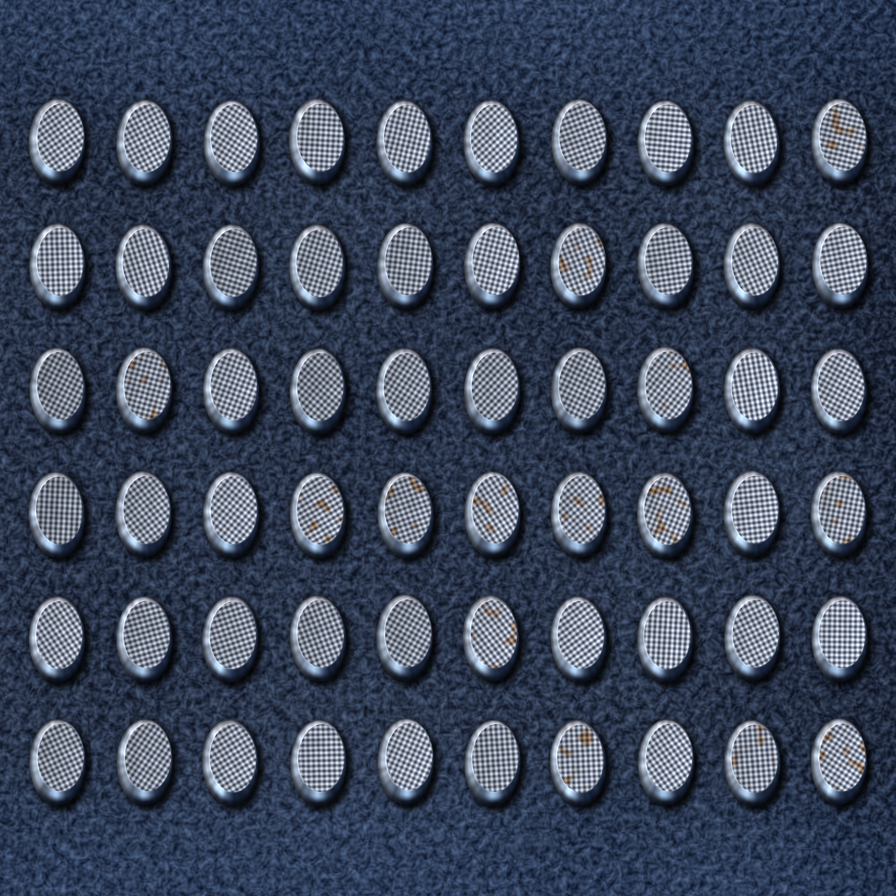
Write a WebGL 1 fragment shader that draws this pattern.

```glsl
precision highp float;
// Ten by six oval steel studs set in dark blue felt.
// Each stud is a pair of ellipses: a bevelled rim and an offset knurled face,
// whose grid angle, tone and tarnish are hashed from the stud's cell.
uniform vec2 u_resolution;

#define COUNT vec2(10.0, 6.0)
#define FIRST vec2(0.0640, 0.1490)
#define SPACING vec2(0.0970, 0.1384)
#define STUD_RADIUS vec2(0.0315, 0.0480)
#define FACE_RADIUS vec2(0.0258, 0.0378)
#define FACE_OFFSET vec2(0.0030, 0.0050)
#define SHADOW_OFFSET vec2(0.0055, -0.0060)
#define KNURL_PITCH 0.0058
#define JITTER 0.0022
#define FELT_SCALE 135.0
#define FELT_DARK vec3(0.055, 0.080, 0.140)
#define FELT_LIGHT vec3(0.300, 0.370, 0.490)

const float TAU = 6.28318;

float hash(vec2 p) {
  return fract(sin(dot(p, vec2(127.1, 311.7))) * 43758.5);
}

vec2 gradient(vec2 p) {
  float a = TAU * hash(p);
  return vec2(cos(a), sin(a));
}

float gradientNoise(vec2 p) {
  vec2 i = floor(p), f = p - i, e = vec2(1.0, 0.0);
  vec2 u = f * f * f * (f * (f * 6.0 - 15.0) + 10.0);
  float low = mix(dot(gradient(i), f), dot(gradient(i + e), f - e), u.x);
  float high = mix(dot(gradient(i + e.yx), f - e.yx),
                   dot(gradient(i + 1.0), f - 1.0), u.x);
  return mix(low, high, u.y);
}

mat2 rotation(float a) {
  return mat2(cos(a), sin(a), -sin(a), cos(a));
}

// Approximate signed distance to an axis-aligned ellipse
float ellipse(vec2 p, vec2 r) {
  float k = length(p / r);
  return k * (k - 1.0) / max(length(p / (r * r)), 0.01);
}

float coverage(float d, float blur) {
  return 1.0 - smoothstep(-blur, blur, d);
}

// Matted fibres with broad, soft changes of light
vec3 feltColor(vec2 uv) {
  vec2 q = uv * FELT_SCALE;
  q += 0.6 * vec2(gradientNoise(q * 0.4), gradientNoise(q * 0.4 + 37.0));
  float fibre = gradientNoise(rotation(0.7) * q * vec2(1.0, 0.8));
  fibre += 0.8 * gradientNoise(q * 1.9 + 71.0);
  float broad = gradientNoise(uv * 4.0 + 5.0);
  float edge = smoothstep(0.30, 0.50, abs(uv.y - 0.5));
  float tone = 0.43 + 0.62 * fibre + 0.14 * broad + 0.10 * edge;
  tone -= 0.16 * smoothstep(0.85, 1.05, uv.x);
  vec3 felt = mix(FELT_DARK, FELT_LIGHT, clamp(tone, 0.0, 1.3));
  return felt + vec3(-0.010, 0.004, 0.025) * edge;
}

// Polished bevel, lit from the upper left, with a glint at the foot
vec3 rimColor(vec2 p, float dRim, float dFace, float seed) {
  vec2 dir = normalize(p / STUD_RADIUS + 0.0001);
  float slope = clamp(dRim / min(dRim - dFace, -0.0001), 0.0, 1.0);
  float light = smoothstep(-0.55, 0.95, dot(dir, vec2(-0.87, 0.50)));
  float streak = gradientNoise(dir * 5.0 + seed * 60.0);
  vec3 rim = mix(vec3(0.08, 0.12, 0.20), vec3(0.60, 0.65, 0.72), light);
  rim *= mix(0.50, 1.10, smoothstep(0.0, 0.6, slope)) * (1.0 + 0.45 * streak);
  vec2 glintDir = normalize(vec2(mix(-0.65, 0.10, seed), -1.0));
  float glint = pow(max(dot(dir, glintDir), 0.0), 14.0);
  rim += vec3(0.55, 0.63, 0.68) * glint * smoothstep(0.15, 0.75, slope);
  rim += vec3(0.12, 0.05, 0.01) * smoothstep(0.5, 1.0, dir.y) * slope;
  float lip = dFace / 0.0013;
  return rim + 0.20 * exp(-lip * lip) * (0.35 + light);
}

// Crossed grooves leave a grid of small bright pyramids
vec3 faceColor(vec2 p, vec2 cell, float px) {
  vec2 q = rotation(mix(-0.75, 0.75, hash(cell + 11.3))) * p / KNURL_PITCH;
  vec2 wave = cos(TAU * (q + 0.05 * gradientNoise(q * 0.7 + cell * 9.0)));
  float bias = mix(0.35, 0.65, hash(cell + 4.7));
  float detail = 1.0 - smoothstep(0.35, 0.70, px / KNURL_PITCH);
  float knurl = 0.5 + 0.5 * detail * mix(wave.x, wave.y, bias);
  vec3 face = mix(vec3(0.20, 0.23, 0.31), vec3(0.86, 0.89, 0.93), knurl);
  float tone = 0.92 + 0.16 * (hash(cell + 2.9) - 0.5) + 0.012 * cell.x;
  tone += 2.5 * (p.x - 0.4 * p.y) + 0.12 * gradientNoise(p * 90.0 + cell * 7.0);
  float wear = gradientNoise(p * 65.0 + cell * 13.0);
  float tarnish = smoothstep(0.12, 0.45, wear) * step(0.75, hash(cell + 8.1));
  return face * tone * mix(vec3(1.0), vec3(0.92, 0.72, 0.55), tarnish);
}

void main() {
  vec2 uv = gl_FragCoord.xy / u_resolution;
  float px = 1.0 / min(u_resolution.x, u_resolution.y);
  // Nearest stud and the position relative to its centre
  vec2 cell = clamp(floor((uv - FIRST) / SPACING + 0.5), vec2(0.0), COUNT - 1.0);
  float seed = hash(cell + 1.7);
  vec2 shift = vec2(seed, hash(cell + 6.1)) - 0.5;
  vec2 p = uv - FIRST - cell * SPACING - JITTER * shift;
  p = rotation(0.10 * (hash(cell + 3.3) - 0.5)) * p;
  vec2 facePos = p - FACE_OFFSET - 0.0014 * shift.yx;
  float dRim = ellipse(p, STUD_RADIUS), dFace = ellipse(facePos, FACE_RADIUS);
  // Felt, cast shadow, bevel, then face
  vec3 color = feltColor(uv);
  color *= 1.0 - 0.80 * coverage(ellipse(p - SHADOW_OFFSET, STUD_RADIUS), 0.006);
  color *= 1.0 - 0.35 * coverage(dRim - 0.002, 0.005);
  color = mix(color, rimColor(p, dRim, dFace, seed), coverage(dRim, px));
  color = mix(color, faceColor(facePos, cell, px), coverage(dFace, px));
  gl_FragColor = vec4(clamp(color, 0.0, 1.0), 1.0);
}
```
